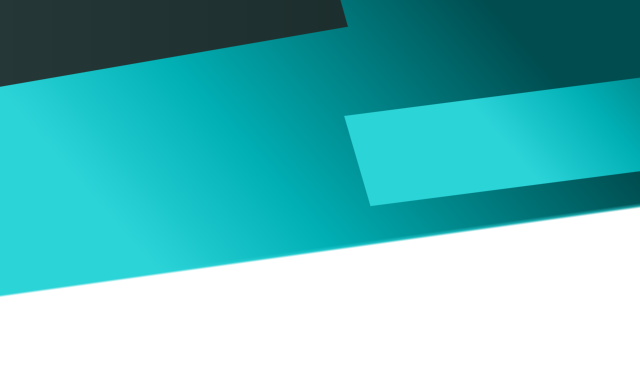
Write a Shadertoy shader that draws this background.

```glsl
// A slanted teal band over white, with a dark slab at the upper left and a bright
// bar at the right. Each shape is cut by signed distances to straight lines and
// filled with a three-stop diagonal gradient; a thin glow rims the band.

#define CYAN vec3(0.17, 0.83, 0.845)
#define TEAL vec3(0.0, 0.69, 0.71)
#define DEEP vec3(0.0, 0.30, 0.31)
#define SLAB_LEFT vec3(0.145, 0.215, 0.215)
#define SLAB_RIGHT vec3(0.11, 0.18, 0.175)
#define GRADIENT_AXIS vec2(0.7546, 0.656)
#define BAND_STOPS vec3(0.505, 0.878, 1.602)
#define BAR_STOPS vec3(1.398, 1.626, 2.069)
#define RIM_WIDTH 0.012
#define RIM_STRENGTH 0.65

// Signed distance above a line through a, rising by slope per unit of x
float aboveLine(vec2 p, vec2 a, float slope) {
    return (p.y - a.y - slope * (p.x - a.x)) / sqrt(1.0 + slope * slope);
}

// Signed distance to the right of a line through a, drifting by lean per unit of y
float rightOfLine(vec2 p, vec2 a, float lean) {
    return (p.x - a.x - lean * (p.y - a.y)) / sqrt(1.0 + lean * lean);
}

// Coverage of a shape from its inside distance
float coverage(float inside, float softness) {
    return smoothstep(-softness, softness, inside);
}

// Cyan to teal to deep teal along the diagonal
vec3 diagonalGradient(vec2 p, vec3 stops) {
    float t = dot(p, GRADIENT_AXIS);
    vec3 color = mix(CYAN, TEAL, clamp((t - stops.x) / (stops.y - stops.x), 0.0, 1.0));
    return mix(color, DEEP, clamp((t - stops.y) / (stops.z - stops.y), 0.0, 1.0));
}

void mainImage(out vec4 fragColor, in vec2 fragCoord) {
    // Canvas height is one unit
    vec2 p = fragCoord / iResolution.y;
    float edge = 0.75 / iResolution.y;

    // Band with a glowing lower rim, fading into white
    float bandDist = aboveLine(p, vec2(0.0, 0.2366), 0.1393);
    vec3 band = diagonalGradient(p, BAND_STOPS);
    float rim = 1.0 - smoothstep(0.0, RIM_WIDTH, bandDist);
    band = mix(band, CYAN, RIM_STRENGTH * rim);
    vec3 color = mix(vec3(1.0), band, coverage(bandDist, max(edge, 0.004)));

    // Dark slab
    vec2 slabCorner = vec2(0.8968, 0.9312);
    float slabDist = min(aboveLine(p, slabCorner, 0.1727),
                         -rightOfLine(p, slabCorner, -0.281));
    vec3 slab = mix(SLAB_LEFT, SLAB_RIGHT, clamp(p.x / slabCorner.x, 0.0, 1.0));
    color = mix(color, slab, coverage(slabDist, edge));

    // Bright bar
    vec2 barTop = vec2(0.887, 0.7011);
    vec2 barBottom = vec2(0.9548, 0.4688);
    float barDist = min(-aboveLine(p, barTop, 0.1295), aboveLine(p, barBottom, 0.1295));
    barDist = min(barDist, rightOfLine(p, barTop, -0.292));
    color = mix(color, diagonalGradient(p, BAR_STOPS), coverage(barDist, edge));

    fragColor = vec4(color, 1.0);
}
```
